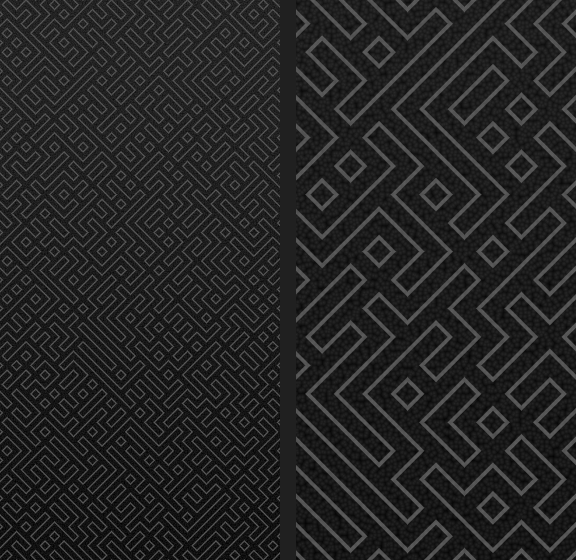
Left, the full canvas; right, a detail of the centre.
Write a Shadertoy shader that draws this pattern.

```glsl
float hash(vec2 p) {
    vec3 q = fract(p.xyx * vec3(0.1031, 0.1030, 0.0973));
    q += dot(q, q.yzx + 33.33);
    return fract((q.x + q.y) * q.z);
}

// Cellular noise: distance to the nearest jittered point
float cellular(vec2 p) {
    vec2 id = floor(p), f = fract(p);
    float nearest = 4.0;
    for (int y = -1; y <= 1; y++) {
        for (int x = -1; x <= 1; x++) {
            vec2 o = vec2(x, y);
            vec2 point = o + vec2(hash(id + o + 517.0), hash(id + o + 839.0));
            nearest = min(nearest, distance(point, f));
        }
    }
    return nearest;
}

// Each tile joins its edge midpoints with two parallel diagonals, flipped at random
float mazeDistance(vec2 p) {
    vec2 f = fract(p) - 0.5;
    if (hash(floor(p) + 173.0) < 0.5) f.x = -f.x;
    return abs(abs(f.x + f.y) - 0.5) * inversesqrt(2.0);
}

void mainImage(out vec4 fragColor, in vec2 fragCoord) {
    vec2 uv = fragCoord / iResolution.y;
    vec2 centred = uv - 0.5 * iResolution.xy / iResolution.y;

    // Maze lines, 59 tiles along the height
    float tiles = 59.0;
    float pixel = tiles / iResolution.y;
    float line = clamp((0.066 - mazeDistance(centred * tiles)) / pixel + 0.5, 0.0, 1.0);

    // Charcoal ground, darker towards the bottom
    float ground = mix(0.055, 0.13, smoothstep(-0.1, 1.0, uv.y));
    float shade = mix(ground, 0.335, line);

    // Fine light specks
    float grain = 0.46 - cellular(uv * 400.0);
    shade += grain * mix(0.11, 0.06, line);

    fragColor = vec4(vec3(shade), 1.0);
}
```
